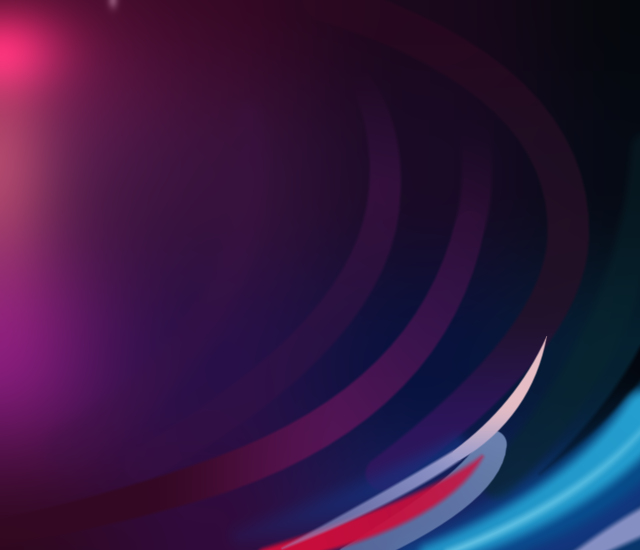
A WebGL 2 fragment shader for this background:

```glsl
#version 300 es
precision highp float;

uniform vec2 u_resolution;
out vec4 outColor;

const float CANVAS_HEIGHT = 6.62;  // design units, y runs downward
const float CANVAS_WIDTH = 7.68;
const int CURVE_STEPS = 16;
const float CRISP = 0.014;         // edge softness in design units

const vec3 PINK_GLOW = vec3(0.50, 0.07, 0.20);
const vec3 SALMON_GLOW = vec3(0.34, 0.17, 0.12);
const vec3 MAGENTA_GLOW = vec3(0.24, 0.04, 0.15);
const vec3 ROSE_HAZE = vec3(0.13, 0.03, 0.08);
const vec3 PLUM = vec3(0.24, 0.07, 0.27);
const vec3 DUSK = vec3(0.15, 0.06, 0.15);
const vec3 WINE = vec3(0.20, 0.03, 0.13);
const vec3 ORCHID = vec3(0.38, 0.08, 0.35);
const vec3 VIOLET = vec3(0.22, 0.08, 0.38);
const vec3 TEAL = vec3(0.03, 0.15, 0.18);
const vec3 INK = vec3(0.01, 0.02, 0.05);
const vec3 ROYAL = vec3(0.08, 0.20, 0.50);
const vec3 OCEAN = vec3(0.03, 0.33, 0.60);
const vec3 CYAN = vec3(0.14, 0.62, 0.81);
const vec3 ICE = vec3(0.50, 0.84, 0.94);
const vec3 LAVENDER = vec3(0.58, 0.60, 0.80);
const vec3 STEEL = vec3(0.43, 0.52, 0.70);
const vec3 BLUSH = vec3(0.90, 0.74, 0.77);
const vec3 CRIMSON = vec3(0.80, 0.05, 0.23);

// Smooth gradient through four evenly spaced colours, s in 0..3
vec3 gradient4(vec3 a, vec3 b, vec3 c, vec3 d, float s) {
    vec3 k = smoothstep(vec3(0, 1, 2), vec3(1, 2, 3), vec3(s));
    return mix(mix(mix(a, b, k.x), c, k.y), d, k.z);
}

float glow(vec2 p, vec2 center, vec2 radius) {
    vec2 q = (p - center) / radius;
    return exp(-dot(q, q));
}

// Coverage of a quadratic curve; width and opacity vary along its length
float ribbon(vec2 p, vec2 a, vec2 b, vec2 c, vec3 halfWidth, float soft, vec2 fade) {
    float best = 1e5, along = 0.0;
    vec2 start = a;
    for (int i = 1; i <= CURVE_STEPS; i++) {
        float t = float(i) / float(CURVE_STEPS);
        vec2 end = mix(mix(a, b, t), mix(b, c, t), t);
        vec2 seg = end - start;
        float h = clamp(dot(p - start, seg) / dot(seg, seg), 0.0, 1.0);
        float d = length(p - start - seg * h);
        if (d < best) {
            best = d;
            along = (float(i - 1) + h) / float(CURVE_STEPS);
        }
        start = end;
    }
    float w = mix(mix(halfWidth.x, halfWidth.y, along), mix(halfWidth.y, halfWidth.z, along), along);
    return (1.0 - smoothstep(-soft, soft, best - w)) * mix(fade.x, fade.y, along);
}

vec3 backdrop(vec2 p) {
    float row = p.y / CANVAS_HEIGHT * 3.0;
    vec3 left = gradient4(vec3(.25, .04, .15), vec3(.29, .10, .27), vec3(.29, .07, .33), vec3(.18, .03, .12), row);
    vec3 midLeft = gradient4(vec3(.20, .03, .14), vec3(.21, .07, .23), vec3(.16, .06, .28), vec3(.19, .04, .23), row);
    vec3 midRight = gradient4(vec3(.10, .03, .11), vec3(.10, .04, .15), vec3(.03, .07, .24), vec3(.10, .14, .40), row);
    vec3 right = gradient4(vec3(.02, .03, .05), vec3(.02, .04, .08), vec3(.02, .13, .19), vec3(.03, .21, .42), row);
    vec3 col = gradient4(left, midLeft, midRight, right, p.x / CANVAS_WIDTH * 3.0);
    col += PINK_GLOW * glow(p, vec2(0, .6), vec2(.75, .5));
    col += SALMON_GLOW * glow(p, vec2(-.1, 2), vec2(.75, 1.3));
    col += MAGENTA_GLOW * glow(p, vec2(-.1, 4.1), vec2(1.2, 1.3));
    col += ROSE_HAZE * glow(p, vec2(.6, .9), vec2(1.7, 1.2));
    return col + 0.25 * glow(p, vec2(1.36, 0), vec2(.06, .1));
}

// Wide translucent arcs sweeping around the left glow
vec3 paintArcs(vec3 col, vec2 p) {
    float inner = ribbon(p, vec2(3, 1.4), vec2(3.35, 3.8), vec2(.8, 5.4), vec3(.15, .2, .25), .12, vec2(.25, .3));
    col = mix(col, PLUM, inner);

    float upper = ribbon(p, vec2(4.3, .9), vec2(4.68, 1.5), vec2(4.63, 2.3), vec3(.12, .18, .19), .03, vec2(0, .65));
    float lower = ribbon(p, vec2(4.63, 2.3), vec2(4.55, 4), vec2(1.7, 5.6), vec3(.19, .25, .2), .03, vec2(.65, .2));
    col = mix(col, PLUM, max(upper, lower));

    upper = ribbon(p, vec2(5.7, 1.5), vec2(5.8, 2.2), vec2(5.66, 2.7), vec3(.18), .04, vec2(0, .3));
    lower = ribbon(p, vec2(5.66, 2.7), vec2(5.2, 4.8), vec2(2.7, 5.7), vec3(.18, .24, .22), .025, vec2(.3, 1));
    float tail = ribbon(p, vec2(2.7, 5.7), vec2(1.5, 6.12), vec2(-.2, 6.45), vec3(.22, .2, .15), .03, vec2(1, .8));
    col = mix(col, mix(WINE, ORCHID, smoothstep(1.6, 4.3, p.x)), max(max(upper, lower), tail));

    upper = ribbon(p, vec2(3.9, 0), vec2(6.9, .95), vec2(6.84, 2.85), vec3(.25, .24, .25), .025, vec2(.35, .8));
    lower = ribbon(p, vec2(6.84, 2.85), vec2(6.8, 4.1), vec2(4.6, 5.7), vec3(.25, .25, .2), .03, vec2(.8, .7));
    vec3 tint = mix(mix(WINE, DUSK, smoothstep(0.0, 2.0, p.y)), VIOLET, smoothstep(3.6, 5.2, p.y));
    return mix(col, tint, max(upper, lower));
}

// Cyan stream at the lower right
vec3 paintStream(vec3 col, vec2 p) {
    col = mix(col, TEAL, ribbon(p, vec2(7.8, 1.8), vec2(7.7, 4), vec2(6, 5.8), vec3(.2, .25, .2), .08, vec2(.4, .6)));
    col = mix(col, OCEAN, ribbon(p, vec2(7.8, 5.2), vec2(7, 6.2), vec2(5, 6.8), vec3(.5, .45, .25), .2, vec2(.75)));
    col = mix(col, INK, ribbon(p, vec2(7.8, 4.25), vec2(7.35, 5), vec2(6.5, 5.7), vec3(.12, .08, .01), .04, vec2(1, .3)));
    col = mix(col, CYAN, ribbon(p, vec2(7.8, 5), vec2(7, 6.05), vec2(5.2, 6.7), vec3(.3, .22, .15), .1, vec2(1, .85)));
    col = mix(col, ICE, ribbon(p, vec2(7.8, 5.1), vec2(7, 6.05), vec2(5.4, 6.65), vec3(.03, .06, .04), .06, vec2(.4, .7)));
    col = mix(col, ROYAL, ribbon(p, vec2(7.8, 5.9), vec2(7.2, 6.4), vec2(6.5, 6.7), vec3(.12), .1, vec2(.7)));
    return mix(col, LAVENDER, ribbon(p, vec2(7.8, 6.25), vec2(7.4, 6.45), vec2(6.9, 6.75), vec3(.16, .14, .08), .05, vec2(.9)));
}

// Pale blade with its rounded fin and red core
vec3 paintBlade(vec3 col, vec2 p) {
    col = mix(col, ROYAL, ribbon(p, vec2(5.5, 5.35), vec2(4.5, 6), vec2(2.9, 6.45), vec3(.08, .2, .1), .15, vec2(.8, .2)));
    col = mix(col, STEEL, ribbon(p, vec2(5.93, 5.35), vec2(5.8, 5.9), vec2(4.2, 6.72), vec3(.17, .27, .15), CRISP, vec2(.95, .7)));
    col = mix(col, CRIMSON, ribbon(p, vec2(5.8, 5.5), vec2(5.2, 6.2), vec2(3.2, 6.7), vec3(.01, .22, .1), .05, vec2(.8, 1)));
    float edge = ribbon(p, vec2(6.58, 4.05), vec2(6.3, 4.95), vec2(5.5, 5.48), vec3(0, .12, .07), CRISP, vec2(1));
    float tail = ribbon(p, vec2(5.5, 5.48), vec2(4.7, 6), vec2(3.4, 6.6), vec3(.07, .1, .01), .025, vec2(1, .5));
    return mix(col, mix(BLUSH, LAVENDER, smoothstep(4.8, 5.7, p.y)), max(edge, tail));
}

void main() {
    vec2 p = gl_FragCoord.xy / u_resolution.y * CANVAS_HEIGHT;
    p.y = CANVAS_HEIGHT - p.y;
    vec3 col = paintArcs(backdrop(p), p);
    col = paintBlade(paintStream(col, p), p);
    outColor = vec4(clamp(col, 0.0, 1.0), 1.0);
}
```
